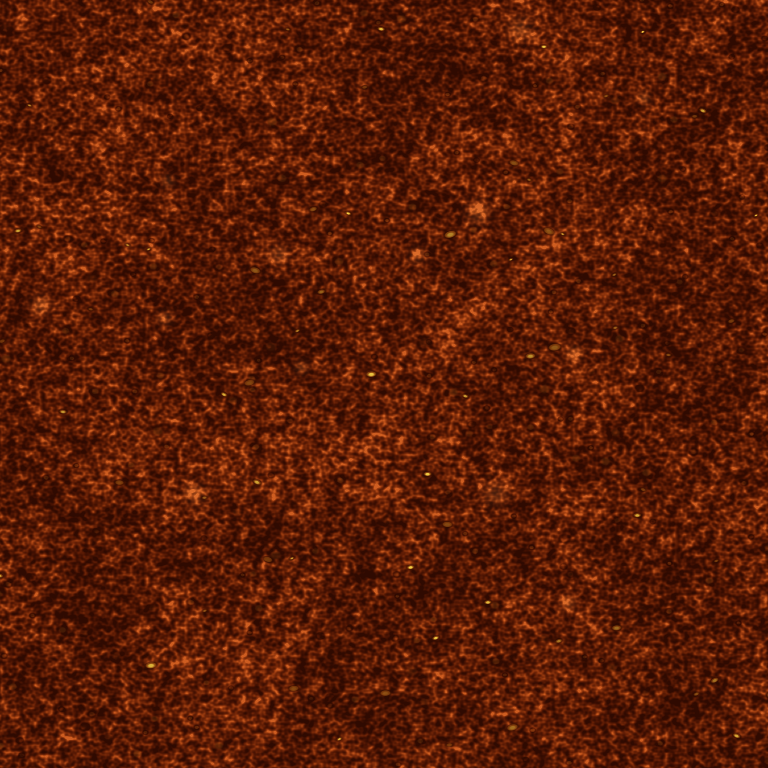
Give the GLSL for this texture, as a Shadertoy shader.

```glsl
vec2 hash2(vec2 p) {
    vec3 q = fract(p.xyx * vec3(0.1031, 0.1030, 0.0973));
    q += dot(q, q.yzx + 33.33);
    return fract((q.xx + q.yz) * q.zy);
}

float cornerSlope(vec2 cell, vec2 offset) {
    float angle = 6.2832 * hash2(cell + 57.0).x;
    return dot(vec2(cos(angle), sin(angle)), offset);
}

// Gradient noise scaled to roughly unit deviation
float noise(vec2 p) {
    vec2 i = floor(p), f = fract(p), e = vec2(1, 0);
    vec2 u = f * f * f * (f * (f * 6.0 - 15.0) + 10.0);
    float low = mix(cornerSlope(i, f), cornerSlope(i + e, f - e), u.x);
    float high = mix(cornerSlope(i + e.yx, f - e.yx), cornerSlope(i + 1.0, f - 1.0), u.x);
    return mix(low, high, u.y) * 4.7;
}

mat2 rotation(float a) {
    return mat2(cos(a), sin(a), -sin(a), cos(a));
}

// Fine grain gathered into loose clumps and slow shading
float grain(vec2 p) {
    p.y *= 1.2;
    float z = 0.52 * noise(p * 185.0);
    z += 0.62 * noise(rotation(0.3) * p * 105.0 + 11.0);
    z += 0.42 * noise(p * 52.0 + 23.0);
    z += 0.28 * noise(rotation(0.8) * p * 19.0 + 37.0);
    return z + 0.2 * noise(p * 5.0 + 41.0);
}

// One spot per grid cell: xy is the offset from its centre, zw its random traits
vec4 scatter(vec2 p, float cells, float seed) {
    vec2 q = rotation(seed) * p * cells + seed * 17.0;
    vec2 id = floor(q);
    vec2 centre = 0.22 + 0.56 * hash2(id + seed * 31.0);
    vec2 offset = (fract(q) - centre) * rotation(seed) / cells;
    return vec4(offset, hash2(id + seed * 53.0 + 9.0));
}

void mainImage(out vec4 fragColor, in vec2 fragCoord) {
    vec2 p = fragCoord / iResolution.y;
    float pixel = 1.0 / iResolution.y;
    float z = grain(p);

    // Hazy pale patches
    vec4 patchSpot = scatter(p, 6.0, 0.4);
    float patchSize = mix(0.008, 0.016, patchSpot.w);
    float haze = step(patchSpot.z, 0.4) * exp(-dot(patchSpot.xy, patchSpot.xy) / (patchSize * patchSize));
    z += 1.5 * haze;

    // Round cells with dark rims and dull ochre centres
    float ochre = 0.0;
    for (int i = 0; i < 3; i++) {
        vec4 spot = scatter(p, 17.0, 1.3 + 0.7 * float(i));
        float present = step(spot.z, 0.3);
        float radius = mix(0.0025, 0.0075, spot.w * spot.w);
        float d = length(spot.xy * vec2(0.9, 1.1)) / radius;
        float body = present * (1.0 - smoothstep(0.55, 1.0, d));
        float rim = present * exp(-pow((d - 1.15) / 0.4, 2.0));
        z -= 1.3 * rim + 0.5 * body;
        ochre = max(ochre, body * smoothstep(0.0, 0.25, spot.z));
    }

    // Rust tones rise exponentially with the grain
    z = clamp(z, -1.9, 2.6);
    vec3 color = vec3(0.345, 0.1, 0.016) * exp(vec3(0.33, 0.5, 0.8) * z);
    color = mix(color, vec3(0.44, 0.19, 0.04) * (1.0 + 0.15 * z), 0.65 * ochre);
    color += vec3(0.05, 0.06, 0.04) * haze;

    // Glinting tilted flecks, few of them fully bright
    for (int i = 0; i < 2; i++) {
        vec4 spot = scatter(p, 9.0, 0.9 + 1.6 * float(i));
        float present = step(spot.z, 0.42);
        float glow = fract(spot.z * 37.0);
        float radius = mix(0.0025, 0.0075, spot.w * spot.w);
        vec2 local = rotation(0.9 * (fract(spot.w * 29.0) - 0.5)) * spot.xy;
        float d = length(local * vec2(1.0, 1.75)) - radius;
        float shade = present * (1.0 - smoothstep(0.0, 0.004, d));
        float fleck = present * (1.0 - smoothstep(-pixel, pixel, d));
        float core = 1.0 - smoothstep(-0.7 * radius, -0.1 * radius, d + 0.3 * local.y);
        vec3 glint = mix(vec3(0.55, 0.27, 0.05), vec3(0.98, 0.84, 0.28), core * glow);
        color = mix(color, vec3(0.2, 0.05, 0.0), 0.6 * shade);
        color = mix(color, glint, fleck * mix(0.6, 1.0, glow));
    }

    fragColor = vec4(color, 1.0);
}
```
